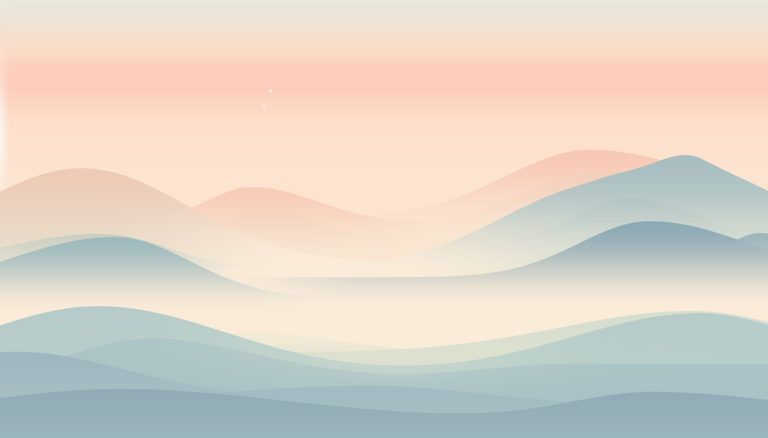
Write a Shadertoy shader that draws this background.

```glsl
// Layered misty hills in peach and blue-grey under a soft pastel sky.

const vec3 MIST = vec3(0.985, 0.925, 0.85);

float hash(float n) { return fract(sin(n * 12.9898) * 43758.5453); }

// Smooth bump with separate widths left and right of its centre.
float bump(float x, float centre, float leftWidth, float rightWidth) {
    float d = (x - centre) / (x < centre ? leftWidth : rightWidth);
    return exp(-d * d);
}

// Fill below a ridge, shading from its crest colour into its foot colour.
void hill(inout vec3 col, float y, float ridge, vec3 crest, vec3 foot,
          float peak, float base, float opacity) {
    float edge = 0.8 / iResolution.y;
    vec3 shade = mix(foot, crest, smoothstep(base, peak, y));
    col = mix(col, shade, opacity * smoothstep(-edge, edge, ridge - y));
}

vec3 sky(vec2 uv) {
    float y = uv.y;
    vec3 col = mix(MIST, vec3(0.99, 0.895, 0.815), smoothstep(0.34, 0.5, y));
    col = mix(col, vec3(0.995, 0.88, 0.80), smoothstep(0.58, 0.70, y));
    col = mix(col, vec3(0.995, 0.80, 0.73), smoothstep(0.70, 0.82, y));
    col = mix(col, vec3(0.98, 0.865, 0.785), smoothstep(0.82, 0.90, y));
    col = mix(col, vec3(0.91, 0.91, 0.86), smoothstep(0.88, 1.0, y));

    // Faint horizontal streaks
    float row = y * 110.0;
    float streak = mix(hash(floor(row)), hash(floor(row) + 1.0), smoothstep(0.0, 1.0, fract(row)));
    col += 0.008 * (streak - 0.5) * smoothstep(0.6, 0.75, y);

    // Pale glow along the left border
    float glow = exp(-pow(uv.x / 0.008, 2.0)) * bump(y, 0.68, 0.11, 0.15);
    return mix(col, vec3(0.98, 0.97, 0.94), 0.8 * glow);
}

void mainImage(out vec4 fragColor, in vec2 fragCoord) {
    vec2 uv = fragCoord / iResolution.xy;
    float x = uv.x, y = uv.y;
    float aspect = iResolution.x / iResolution.y;
    vec3 col = sky(uv);

    // Two small sparkles
    for (int i = 0; i < 2; i++) {
        float k = float(i);
        vec2 d = uv - vec2(0.352 - 0.008 * k, 0.792 - 0.034 * k);
        d.x *= aspect;
        col = mix(col, vec3(1.0, 0.97, 0.93), (0.9 - 0.4 * k) * smoothstep(0.005, 0.002, length(d)));
    }

    // Distant peach hills
    hill(col, y, 0.505 + 0.153 * bump(x, 0.768, 0.155, 0.225),
         vec3(0.97, 0.785, 0.715), vec3(0.985, 0.895, 0.815), 0.66, 0.48, 1.0);
    hill(col, y, 0.49 + 0.12 * bump(x, 0.79, 0.143, 0.2),
         vec3(0.95, 0.81, 0.735), vec3(0.98, 0.90, 0.82), 0.62, 0.46, 1.0);
    hill(col, y, 0.49 + 0.083 * bump(x, 0.328, 0.085, 0.12),
         vec3(0.97, 0.80, 0.72), vec3(0.98, 0.90, 0.82), 0.58, 0.42, 1.0 - smoothstep(0.45, 0.6, x));
    hill(col, y, 0.45 + 0.07 * bump(x, 0.345, 0.08, 0.1),
         vec3(0.955, 0.81, 0.73), vec3(0.975, 0.90, 0.82), 0.56, 0.41, 1.0 - smoothstep(0.4, 0.55, x));
    hill(col, y, 0.40 + 0.216 * bump(x, 0.107, 0.2, 0.193),
         vec3(0.93, 0.795, 0.715), mix(vec3(0.91, 0.87, 0.80), MIST, smoothstep(0.1, 0.4, x)),
         0.63, 0.39, 1.0);

    // Large blue-grey hill on the right
    hill(col, y, 0.39 + 0.185 * bump(x, 0.78, 0.18, 0.11) + 0.205 * bump(x, 0.915, 0.085, 0.2),
         vec3(0.66, 0.745, 0.755), mix(MIST, vec3(0.90, 0.90, 0.84), smoothstep(0.5, 0.8, x)),
         0.64, 0.37, 1.0);
    hill(col, y, 0.44 + 0.108 * bump(x, 0.82, 0.1, 0.13),
         vec3(0.66, 0.75, 0.76), vec3(0.88, 0.89, 0.84), 0.57, 0.40, 0.45 * smoothstep(0.6, 0.75, x));

    // Middle hills sinking into mist
    hill(col, y, 0.40 + 0.068 * bump(x, 0.99, 0.06, 0.08),
         vec3(0.61, 0.71, 0.735), vec3(0.80, 0.83, 0.81), 0.475, 0.36, smoothstep(0.85, 0.93, x));
    hill(col, y, 0.38 + 0.086 * bump(x, 0.13, 0.19, 0.13),
         vec3(0.78, 0.80, 0.755), vec3(0.89, 0.88, 0.81), 0.48, 0.39, 1.0 - smoothstep(0.2, 0.34, x));
    hill(col, y, 0.367 + 0.128 * bump(x, 0.846, 0.13, 0.182),
         vec3(0.55, 0.665, 0.71), MIST, 0.495, 0.29, smoothstep(0.28, 0.5, x));
    hill(col, y, 0.32 + 0.139 * bump(x, 0.15, 0.207, 0.137),
         vec3(0.62, 0.73, 0.745), MIST, 0.46, 0.28, 1.0 - smoothstep(0.33, 0.45, x));

    // Pale ridges rising out of the mist
    hill(col, y, 0.19 + 0.05 * bump(x, 0.33, 0.2, 0.17),
         vec3(0.955, 0.92, 0.84), vec3(0.89, 0.89, 0.82), 0.25, 0.16, 1.0);
    hill(col, y, 0.195 + 0.095 * bump(x, 0.9, 0.24, 0.18),
         vec3(0.84, 0.87, 0.81), vec3(0.87, 0.88, 0.81), 0.29, 0.17, 1.0);

    // Foreground waves, lighter in the central valley
    float valley = bump(x, 0.52, 0.2, 0.17);
    vec3 teal = mix(vec3(0.71, 0.795, 0.79), vec3(0.83, 0.865, 0.805), valley);
    hill(col, y, 0.147 + 0.154 * bump(x, 0.128, 0.22, 0.236) + 0.138 * bump(x, 0.911, 0.235, 0.19),
         teal, mix(teal, vec3(0.73, 0.815, 0.795), 0.7), 0.31, 0.14, 1.0);
    hill(col, y, 0.14 + 0.087 * bump(x, 0.195, 0.14, 0.19) + 0.03 * smoothstep(0.48, 0.75, x),
         mix(vec3(0.67, 0.77, 0.775), vec3(0.75, 0.82, 0.795), valley),
         vec3(0.66, 0.76, 0.775), 0.21, 0.07, 1.0);
    hill(col, y, 0.09 + 0.107 * bump(x, 0.02, 0.2, 0.205),
         vec3(0.62, 0.72, 0.75), vec3(0.65, 0.745, 0.765), 0.2, 0.08, 1.0 - smoothstep(0.27, 0.4, x));
    hill(col, y, 0.075 + 0.044 * bump(x, 0.48, 0.3, 0.2),
         vec3(0.63, 0.735, 0.76), vec3(0.65, 0.745, 0.765), 0.12, 0.05, 1.0);
    hill(col, y, 0.045 + 0.067 * bump(x, 0.156, 0.256, 0.3) + 0.06 * bump(x, 0.85, 0.15, 0.25),
         vec3(0.57, 0.675, 0.715), vec3(0.605, 0.705, 0.735), 0.11, 0.0, 1.0);

    fragColor = vec4(clamp(col, 0.0, 1.0), 1.0);
}
```
